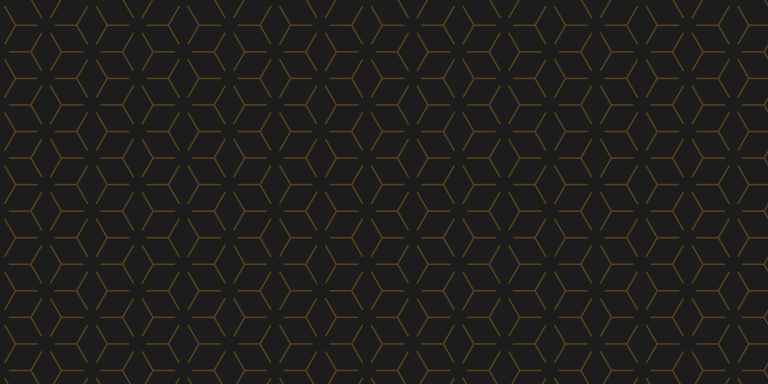
A Shadertoy shader for this pattern:

```glsl
// Thin bronze three-armed stars on charcoal, formed by hexagons of inward spokes.

// Lengths are fractions of the canvas height.
const vec2  CELL       = vec2(0.2387, 0.1383);   // repeat size, two hexagons each
const vec2  ORIGIN     = vec2(0.0008, 1.0033);   // centre of one hexagon
const float LINE_WIDTH = 0.0040;
const float HUB_GAP    = 0.28;                   // empty radius, relative to the hexagon
const vec3  CHARCOAL   = vec3(0.110, 0.110, 0.110);
const vec3  BRONZE     = vec3(0.340, 0.259, 0.110);

const vec2 HEX_PERIOD = vec2(3.0, 1.7320508);    // repeat for a hexagon of radius 1

// Offset from the nearest hexagon centre.
vec2 hexLocal(vec2 p) {
    vec2 halfPeriod = 0.5 * HEX_PERIOD;
    vec2 a = mod(p + halfPeriod, HEX_PERIOD) - halfPeriod;
    vec2 b = mod(p, HEX_PERIOD) - halfPeriod;
    return dot(a, a) < dot(b, b) ? a : b;
}

// Fold six sectors onto the one around the positive x axis.
vec2 foldSextant(vec2 p) {
    const vec2 mirror = vec2(-0.5, 0.8660254);
    p = abs(p);
    p -= 2.0 * max(dot(p, mirror), 0.0) * mirror;
    return vec2(p.x, abs(p.y));
}

// Share of a pixel covered by a line of the given half width.
float lineCoverage(float dist, float halfWidth, float pixel) {
    float nearEdge = clamp(0.5 + (halfWidth - dist) / pixel, 0.0, 1.0);
    float farEdge  = clamp(0.5 + (-halfWidth - dist) / pixel, 0.0, 1.0);
    return nearEdge - farEdge;
}

void mainImage(out vec4 fragColor, in vec2 fragCoord) {
    // Scale so that each hexagon has radius 1
    float unit = HEX_PERIOD.x / CELL.x;
    float pixel = unit / iResolution.y;
    vec2 p = (fragCoord / iResolution.y - ORIGIN) / CELL * HEX_PERIOD;

    // Spokes run from every corner towards the open hub
    vec2 spoke = foldSextant(hexLocal(p));
    float ink = lineCoverage(spoke.y, 0.5 * LINE_WIDTH * unit, pixel);
    ink *= clamp(0.5 + (spoke.x - HUB_GAP) / pixel, 0.0, 1.0);

    fragColor = vec4(mix(CHARCOAL, BRONZE, ink), 1.0);
}
```
